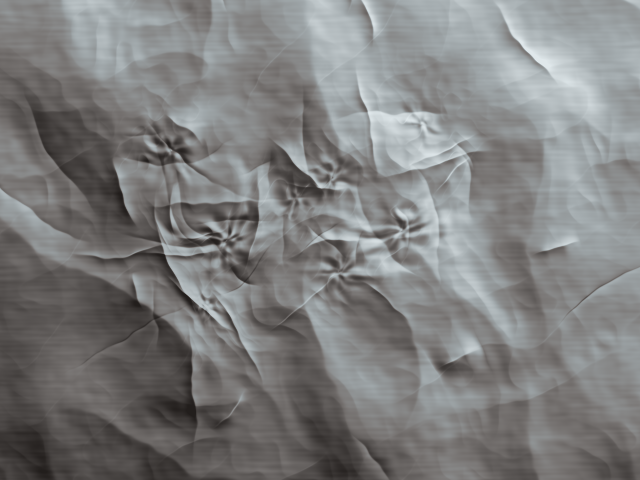
Reproduce this texture procedurally as a Shadertoy shader.

```glsl
// Crumpled metal foil: a height field of soft folds, ragged wrinkles and bent
// creases that gather round a few knots, lit from its slope by a high light.
// Tone runs from warm brown shade to cool pale sheen, with fine brushed lines.

#define KNOTS 8
#define CREASES 60
#define FOLD_HEIGHT 0.040
#define WRINKLE_HEIGHT 0.0120
#define CREASE_SLOPE 0.55
#define PINCH_SLOPE 0.36
#define CRUSH_HEIGHT 0.0085
#define RELIEF 0.90
#define BRUSH 0.046
#define MID_TONE 0.490
#define LIGHT_DIR vec2(0.60, 0.80)

vec2 hash2(vec2 p) {
    vec3 q = fract(p.xyx * vec3(0.1031, 0.1030, 0.0973));
    q += dot(q, q.yzx + 33.33);
    return fract((q.xx + q.yz) * q.zy);
}

// Gradient noise, about -0.6 to 0.6
float noise(vec2 p) {
    vec2 i = floor(p), f = p - i;
    vec2 u = f * f * f * (f * (f * 6.0 - 15.0) + 10.0);
    vec2 e = vec2(0.0, 1.0);
    float a = dot(hash2(i) * 2.0 - 1.0, f);
    float b = dot(hash2(i + e.yx) * 2.0 - 1.0, f - e.yx);
    float c = dot(hash2(i + e.xy) * 2.0 - 1.0, f - e.xy);
    float d = dot(hash2(i + e.yy) * 2.0 - 1.0, f - e.yy);
    return mix(mix(a, b, u.x), mix(c, d, u.x), u.y);
}

vec2 noise2(vec2 p) { return vec2(noise(p), noise(p + 37.4)); }

float softAbs(float x, float r) { return sqrt(x * x + r * r); }

// Knots fill a jittered grid of four by two over the middle of the sheet
vec2 knotAt(float id) {
    vec2 cell = vec2(mod(id, 4.0), floor(id / 4.0));
    return vec2(0.28, 0.30) + (cell + hash2(vec2(id, 71.0))) * vec2(0.17, 0.25);
}

// One bent crease: a tent that fades at both ends
float crease(vec2 p, float id) {
    vec2 size = hash2(vec2(id, 17.0));
    vec2 form = hash2(vec2(id, 41.0));
    vec2 turn = hash2(vec2(id, 67.0));
    vec2 place = hash2(vec2(id, 89.0));

    // Steep ones lean right going down, shallow ones rise to the right
    vec2 dir = turn.x < 0.5 ? vec2(0.42, -0.9) : vec2(0.92, 0.32);
    dir = normalize(dir + (turn.y - 0.5) * 1.1 * vec2(-dir.y, dir.x));

    float scatter = mix(0.08, 1.3, size.x * size.x);
    vec2 q = p - knotAt(mod(id, float(KNOTS))) - scatter * (place - 0.5) * vec2(1.2, 0.9);
    float len = mix(0.05, 0.19, form.x * form.x);
    float along = dot(q, dir) / len;
    float across = dot(q, vec2(-dir.y, dir.x)) + (place.x - 0.5) * 0.5 * len * along * along;
    float width = mix(0.005, 0.030, size.y * size.y);
    float taper = 1.0 - smoothstep(0.25, 1.0, abs(along));
    float side = form.y < 0.45 ? -1.0 : 1.0;
    return side * CREASE_SLOPE * mix(0.4, 1.0, form.y) * width * taper
         * exp(-softAbs(across, 0.0016) / width);
}

// Small crushed spot: uneven folds round it, broken by fine crumpling
float pinch(vec2 q, float seed) {
    float r = length(q);
    vec2 dir = q / (r + 0.014);
    float radius = mix(0.014, 0.034, hash2(vec2(seed, 53.0)).y);
    float folds = PINCH_SLOPE * r * exp(-r / radius) * noise(dir * 1.4 + q * 20.0 + seed * 7.3) * 2.0;
    return folds - CRUSH_HEIGHT * exp(-r / 0.05) * softAbs(noise(q * vec2(27.0, 23.0) + seed * 9.1), 0.03);
}

float height(vec2 p) {
    // Uneven, ragged bending of every line
    vec2 w = p + 0.060 * noise2(p * 3.6 + 3.1)
               + 0.018 * noise2(p * 11.0 + 8.3)
               + 0.006 * noise2(p * 31.0 + 5.7);

    // Axes across and along the two families of folds
    vec2 steep = vec2(dot(w, vec2(0.88, 0.47)), dot(w, vec2(0.47, -0.88)));
    vec2 shallow = vec2(dot(w, vec2(-0.36, 0.93)), dot(w, vec2(0.93, 0.36)));

    // Broad folds
    float h = FOLD_HEIGHT * (0.55 * noise(steep * vec2(4.0, 2.0) + 5.0)
            + 0.45 * noise(shallow * vec2(4.0, 2.4) + 61.0)
            - 0.9 * softAbs(noise(steep * vec2(4.0, 1.9) + 31.0), 0.012));

    // Ridged wrinkles of two sizes, strongest in patches
    vec2 middle = p - vec2(0.6, 0.55);
    float patches = smoothstep(-0.3, 0.3, noise(p * 2.6 + 50.0));
    patches = mix(patches, 1.0, 0.7 * exp(-4.0 * dot(middle, middle)));
    h -= WRINKLE_HEIGHT * (0.3 + 0.7 * patches) * softAbs(noise(shallow * vec2(8.0, 4.5) + 11.0), 0.012);
    h -= 0.3 * WRINKLE_HEIGHT * patches * softAbs(noise(steep * vec2(18.0, 11.0) + 23.0), 0.03);

    for (int i = 0; i < KNOTS; i++)
        h += pinch(w - knotAt(float(i)), float(i));
    for (int i = 0; i < CREASES; i++)
        h += crease(w, float(i));
    return h;
}

// Warm shadows turning to cool highlights
vec3 foilColor(float tone) {
    vec3 warm = vec3(0.014, -0.002, -0.009);
    vec3 cool = vec3(-0.022, 0.010, 0.022);
    return tone + mix(warm, cool, smoothstep(0.42, 0.68, tone));
}

void mainImage(out vec4 fragColor, in vec2 fragCoord) {
    vec2 p = fragCoord / iResolution.y;

    // Slope towards the light
    vec2 e = vec2(0.0026, 0.0);
    float h = height(p);
    vec2 slope = vec2(height(p + e.xy) - h, height(p + e.yx) - h) / e.x;
    float lit = -RELIEF * dot(slope, LIGHT_DIR);
    lit = 0.34 * tanh(lit / 0.34);

    // Room light: brighter above and to the right
    float tone = MID_TONE + 0.29 * (p.y - 0.5) + 0.13 * (p.x - 0.667);
    tone += 0.15 * noise(p * 1.7 + 13.0) + lit;

    // Brushed grain
    float grain = noise(vec2(p.x * 9.0, p.y * 130.0)) + 0.6 * noise(vec2(p.x * 30.0, p.y * 85.0));
    tone += BRUSH * grain;

    fragColor = vec4(foilColor(clamp(tone, 0.12, 0.9)), 1.0);
}
```
